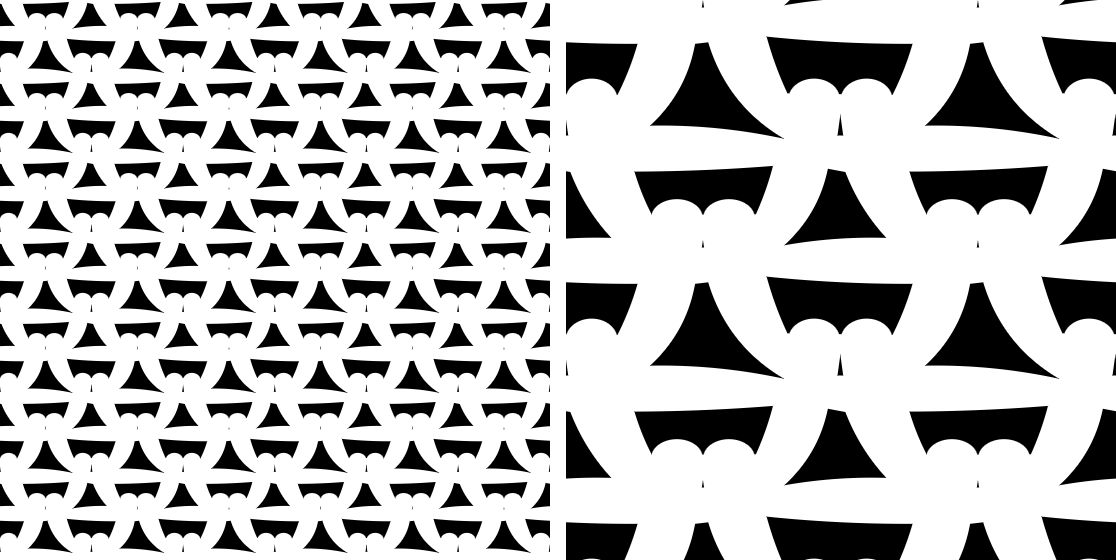
Left, the full canvas; right, a detail of the centre.
This pattern is drawn by a Shadertoy shader. Its source:

```glsl
const vec2 CELL = vec2(125.7, 109.7);

// Offset from the nearest repeat of a centre; y points down
vec2 around(vec2 p, vec2 centre) {
    vec2 q = p - centre;
    return q - CELL * floor(q / CELL + 0.5);
}

// Signed distance to a bowed edge, positive on its outer side
float edge(vec2 p, vec2 a, vec2 b, float bulge) {
    vec2 along = b - a;
    float t = clamp(dot(p - a, along) / dot(along, along), 0.0, 1.0);
    return dot(p - a, normalize(vec2(along.y, -along.x))) - bulge * 4.0 * t * (1.0 - t);
}

// Corners run clockwise from the top left; bows are top, right, bottom, left
float bowedQuad(vec2 p, vec2 tl, vec2 tr, vec2 br, vec2 bl, vec4 bow) {
    return max(max(edge(p, tl, tr, bow.x), edge(p, tr, br, bow.y)),
               max(edge(p, br, bl, bow.z), edge(p, bl, tl, bow.w)));
}

// Twin elliptical arches, mirrored about x = 0
float arches(vec2 p, vec2 centre, vec2 radius) {
    vec2 q = vec2(abs(p.x), p.y) - centre;
    return (length(q / radius) - 1.0) * min(radius.x, radius.y);
}

float spike(vec2 p, float tip, float base, float halfWidth) {
    float side = abs(p.x) - halfWidth * (p.y - tip) / (base - tip);
    return max(side, max(p.y - base, tip - p.y));
}

float smallBowl(vec2 p) {
    float body = bowedQuad(p, vec2(-31.3, -9.7), vec2(32.0, -12.3),
                           vec2(24.2, 9.8), vec2(-23.4, 10.0), vec4(-0.6, 0.5, 0.0, 0.5));
    body = max(body, -arches(p, vec2(11.9, 11.5), vec2(11.8, 8.6)));
    return min(body, spike(p, 21.5, 25.0, 0.5));
}

float largeBowl(vec2 p) {
    float body = bowedQuad(p, vec2(-33.7, -14.7), vec2(33.0, -11.4),
                           vec2(23.8, 12.0), vec2(-24.2, 11.2), vec4(-0.9, 0.6, 0.0, 0.6));
    body = max(body, -arches(p, vec2(12.0, 14.0), vec2(11.8, 9.5)));
    return min(body, spike(p, 21.0, 30.5, 1.3));
}

float smallSail(vec2 p) {
    return bowedQuad(p, vec2(-3.3, -18.0), vec2(4.7, -16.5),
                     vec2(23.4, 13.6), vec2(-23.3, 17.0), vec4(0.0, -1.7, -1.2, -3.3));
}

float largeSail(vec2 p) {
    return bowedQuad(p, vec2(-10.0, -21.4), vec2(-4.0, -22.1),
                     vec2(30.7, 22.0), vec2(-30.6, 16.0), vec4(0.0, -5.5, -1.8, -3.6));
}

void mainImage(out vec4 fragColor, in vec2 fragCoord) {
    vec2 uv = fragCoord / iResolution.xy;
    vec2 p = vec2(uv.x, 1.0 - uv.y) * vec2(6.0, 7.0) * CELL;

    // Upper row, then the half-shifted lower row
    float d = min(smallBowl(around(p, vec2(62.6, 15.0))),
                  smallSail(around(p, vec2(123.0, 22.0))));
    d = min(d, largeBowl(around(p, vec2(125.4, 68.0))));
    d = min(d, largeSail(around(p, vec2(69.0, 78.0))));

    float pixel = 6.0 * CELL.x / iResolution.x;
    float ink = clamp(0.5 - d / pixel, 0.0, 1.0);
    fragColor = vec4(vec3(1.0 - ink), 1.0);
}
```
